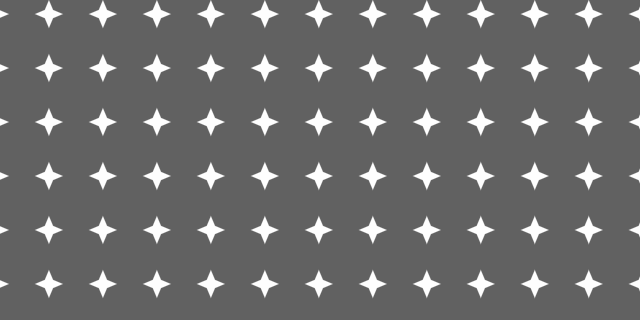
This pattern is drawn by a Shadertoy shader. Its source:

```glsl
// A square grid of small white four-pointed stars on a flat grey ground.
// Each cell is folded to one eighth of its star, where a single straight
// edge gives the signed distance used for smooth coverage.

// Lengths are fractions of the canvas height.
const float PITCH = 0.1687;                   // spacing of the stars
const vec2  GRID_CENTRE = vec2(0.9964, 0.45); // centre of one star
const float TIP_RADIUS = 0.0438;              // centre to point
const float NOTCH = 0.0130;                   // inner corner at (NOTCH, NOTCH)
const vec3  GROUND_COLOUR = vec3(0.38);
const vec3  STAR_COLOUR = vec3(0.995);

// Signed distance to the star's edge line, negative inside.
float starDistance(vec2 p) {
    p = abs(p);
    p = vec2(max(p.x, p.y), min(p.x, p.y));
    vec2 edgeNormal = normalize(vec2(NOTCH, TIP_RADIUS - NOTCH));
    return dot(p - vec2(TIP_RADIUS, 0.0), edgeNormal);
}

// Position relative to the nearest star centre.
vec2 repeatCell(vec2 p) {
    return (fract((p - GRID_CENTRE) / PITCH + 0.5) - 0.5) * PITCH;
}

void mainImage(out vec4 fragColor, in vec2 fragCoord) {
    vec2 uv = fragCoord / iResolution.y;
    float pixel = 1.0 / iResolution.y;

    // Blend across about one pixel at the edge.
    float distanceToStar = starDistance(repeatCell(uv));
    float coverage = 1.0 - smoothstep(-0.75 * pixel, 0.75 * pixel, distanceToStar);

    fragColor = vec4(mix(GROUND_COLOUR, STAR_COLOUR, coverage), 1.0);
}
```
